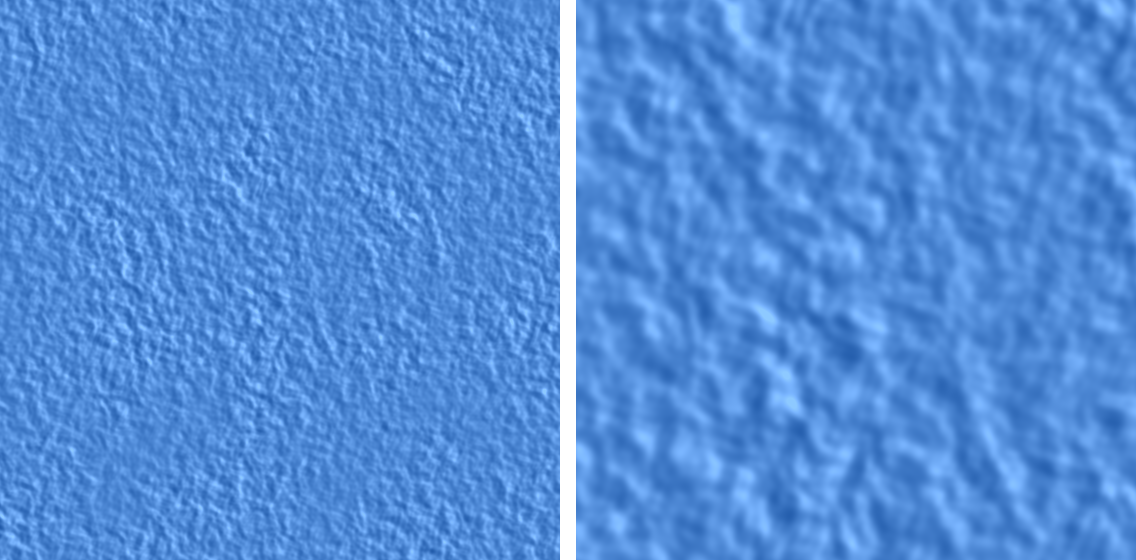
Left: the whole. Right: its middle third, enlarged.
Write a Shadertoy shader that draws this texture.

```glsl
// Blue stucco wall: fine irregular bumps lit at a grazing angle.

#define BASE_COLOR vec3(0.312, 0.542, 0.842)
#define TONE_TINT vec3(1.0, 1.02, 0.97)
#define LIGHT_DIR vec2(-0.88, -0.47)
#define GRAIN_FREQ 27.0
#define RELIEF 0.088
#define HIGHLIGHT_SKEW 0.10
#define HEIGHT_TONE 0.035
#define PATCH_FREQ 5.0
#define PATCH_CONTRAST 0.65
#define WARP 0.005
#define LIGHT_STEP 0.0024

const float TAU = 6.2831853;

// Integer hash of a lattice point, returned as a unit gradient.
vec2 latticeGradient(ivec2 cell) {
    uint h = uint(cell.x) * 1597334677u ^ uint(cell.y) * 3812015801u;
    h = (h ^ (h >> 15)) * 2246822519u;
    h = (h ^ (h >> 13)) * 3266489917u;
    h ^= h >> 16;
    float angle = TAU * float(h & 65535u) / 65536.0;
    return vec2(cos(angle), sin(angle));
}

// Gradient noise with quintic blending.
float gradientNoise(vec2 p) {
    vec2 base = floor(p);
    vec2 f = p - base;
    ivec2 cell = ivec2(base);
    vec2 w = f * f * f * (f * (f * 6.0 - 15.0) + 10.0);
    float a = dot(latticeGradient(cell), f);
    float b = dot(latticeGradient(cell + ivec2(1, 0)), f - vec2(1, 0));
    float c = dot(latticeGradient(cell + ivec2(0, 1)), f - vec2(0, 1));
    float d = dot(latticeGradient(cell + ivec2(1, 1)), f - vec2(1, 1));
    return mix(mix(a, b, w.x), mix(c, d, w.x), w.y);
}

// Plaster height: three rotated octaves, the middle one carries the grains.
float plasterHeight(vec2 uv) {
    const mat2 turn = mat2(0.8, 0.6, -0.6, 0.8);
    vec3 slopeShare = vec3(0.45, 0.90, 0.62);
    float freq = GRAIN_FREQ;
    float height = 0.0;
    vec2 p = turn * uv;
    for (int i = 0; i < 3; i++) {
        height += slopeShare[i] / freq * gradientNoise(p * freq + float(i) * 17.3);
        p = turn * p;
        freq *= 1.9;
    }
    return height;
}

void mainImage(out vec4 fragColor, in vec2 fragCoord) {
    vec2 uv = fragCoord / iResolution.y;

    // Bend the grains so that they look hand-trowelled.
    vec2 bend = vec2(gradientNoise(uv * 21.0 + 3.7), gradientNoise(uv * 21.0 + 51.2));
    vec2 p = uv + WARP * bend;

    // Slope facing the light.
    vec2 stepToLight = normalize(LIGHT_DIR) * LIGHT_STEP;
    float away = plasterHeight(p - stepToLight);
    float toward = plasterHeight(p + stepToLight);
    float slope = (away - toward) / (2.0 * LIGHT_STEP);
    float height = 0.5 * (away + toward) * GRAIN_FREQ;

    // Smoother and rougher patches of the wall.
    float roughPatch = gradientNoise(uv * PATCH_FREQ + 8.4)
                     + 0.6 * gradientNoise(uv * PATCH_FREQ * 2.3 + 30.1);
    float contrast = clamp(1.0 + PATCH_CONTRAST * roughPatch, 0.5, 1.6);

    // Rounded lit tops, narrow dark creases, slow drift of the paint.
    float lit = slope + HIGHLIGHT_SKEW * slope * slope;
    float tone = RELIEF * contrast * lit + HEIGHT_TONE * height + 0.018 * roughPatch;
    vec3 color = BASE_COLOR + TONE_TINT * clamp(tone, -0.25, 0.24);
    fragColor = vec4(clamp(color, 0.0, 1.0), 1.0);
}
```
